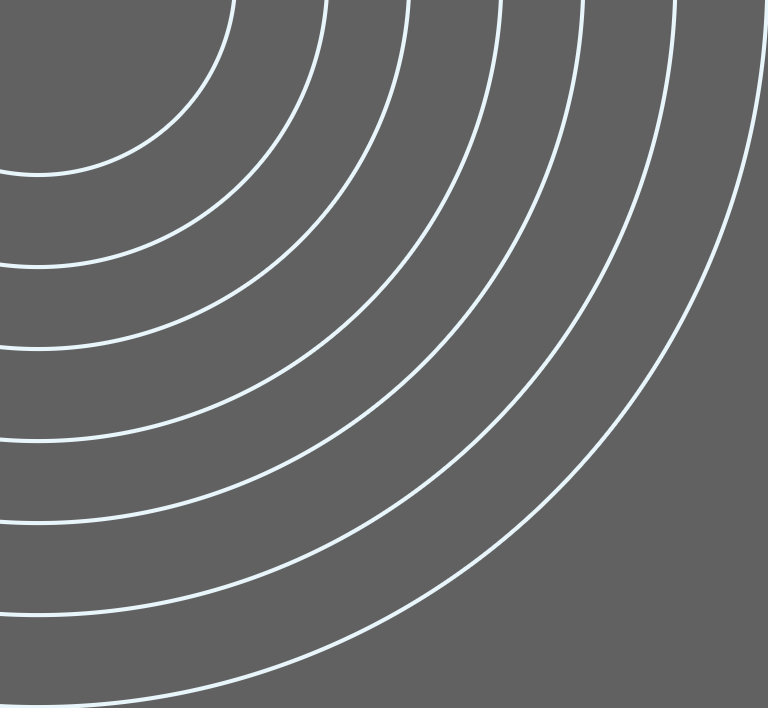
Reproduce this background procedurally as a WebGL 1 fragment shader.

```glsl
precision highp float;

uniform vec2 u_resolution;

// Lengths are fractions of the canvas height
const vec3 BACKGROUND = vec3(0.38);
const vec3 LINE_COLOR = vec3(0.91, 0.96, 0.98);
const vec2 CENTER = vec2(0.0537, 1.0315);
const int RING_COUNT = 7;
const float FIRST_RADIUS = 0.2787;
const float RING_STEP = 0.1229;
const float ODD_SHIFT = 0.0071;    // widens every other gap
const float OUTER_SHIFT = 0.0141;  // widens the last gap
const float HALF_WIDTH = 0.0029;

float ringRadius(float index) {
    float last = float(RING_COUNT - 1);
    return FIRST_RADIUS + index * RING_STEP
        + ODD_SHIFT * mod(index, 2.0)
        + OUTER_SHIFT * step(last - 0.5, index);
}

void main() {
    vec2 position = gl_FragCoord.xy / u_resolution.y;
    float pixel = 1.0 / u_resolution.y;
    float centerDistance = length(position - CENTER);

    // Distance to the nearest ring
    float lineDistance = 10.0;
    for (int i = 0; i < RING_COUNT; i++) {
        float ringDistance = abs(centerDistance - ringRadius(float(i)));
        lineDistance = min(lineDistance, ringDistance);
    }

    // Antialiased stroke
    float coverage = clamp(0.5 + (HALF_WIDTH - lineDistance) / pixel, 0.0, 1.0);
    gl_FragColor = vec4(mix(BACKGROUND, LINE_COLOR, coverage), 1.0);
}
```
